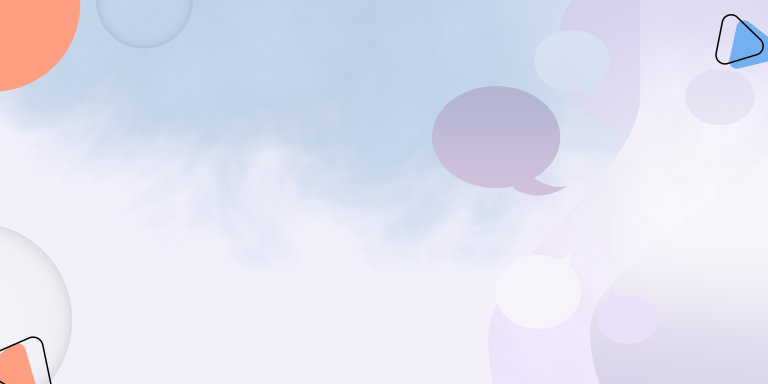
This background is drawn by a Shadertoy shader. Its source:

```glsl
// Pastel watercolour backdrop: a blue wash over pale lilac, flowing ribbons
// on the right, speech bubbles, soft discs and rounded triangles.
// Shapes are distance functions; the wash is sine-warped cellular noise.

// Lengths are in canvas heights, origin at the lower left.
const vec3 PAPER      = vec3(0.953, 0.941, 0.984);
const vec3 WASH_BLUE  = vec3(0.755, 0.825, 0.910);
const vec3 LAVENDER   = vec3(0.815, 0.795, 0.920);
const vec3 LILAC      = vec3(0.920, 0.880, 0.980);
const vec3 GREY_LILAC = vec3(0.845, 0.825, 0.910);
const vec3 GLOW       = vec3(0.965, 0.958, 0.980);
const vec3 MAUVE_TOP  = vec3(0.700, 0.710, 0.825);
const vec3 MAUVE_LOW  = vec3(0.815, 0.755, 0.865);
const vec3 PALE_BLUE  = vec3(0.835, 0.880, 0.940);
const vec3 CORAL      = vec3(1.000, 0.620, 0.505);
const vec3 SKY        = vec3(0.450, 0.690, 0.950);
const vec3 INK        = vec3(0.020);
const float LINE_HALF_WIDTH = 0.002;
const float WASH_ROUGHNESS  = 0.42;
const int   WASH_OCTAVES    = 5;

// Antialiased coverage of a signed distance
float fill(float d) { return clamp(0.5 - d * iResolution.y, 0.0, 1.0); }

vec2 hash2(vec2 p) {
    p = vec2(dot(p, vec2(127.1, 311.7)), dot(p, vec2(269.5, 183.3)));
    return fract(sin(p) * 43758.5);
}

// Distance to the nearest scattered point
float cellular(vec2 p) {
    vec2 cell = floor(p), f = fract(p);
    float nearest = 2.0;
    for (int j = -1; j <= 1; j++)
    for (int i = -1; i <= 1; i++) {
        vec2 g = vec2(i, j);
        vec2 r = g + hash2(cell + g) - f;
        nearest = min(nearest, dot(r, r));
    }
    return sqrt(nearest);
}

// Layered cells, bent by sines, centred near zero
float cloud(vec2 p) {
    float sum = 0.0, amp = 0.5;
    for (int i = 0; i < WASH_OCTAVES; i++) {
        p += 0.22 * sin(p.yx * 2.3 + vec2(1.7, 4.1) + float(i));
        sum += amp * (0.47 - cellular(p));
        p = mat2(1.6, 1.2, -1.2, 1.6) * p + 3.7;
        amp *= 0.55;
    }
    return sum;
}

float ellipse(vec2 p, vec2 r) {
    float k = length(p / r);
    return k * (k - 1.0) / max(length(p / (r * r)), 1e-4);
}

// Bent stroke tapering from base to tip
float tail(vec2 p, vec2 base, vec2 tip, float width, float bend) {
    vec2 axis = tip - base;
    float h = clamp(dot(p - base, axis) / dot(axis, axis), 0.0, 1.0);
    vec2 side = normalize(vec2(-axis.y, axis.x));
    return length(p - base - axis * h - side * bend * 4.0 * h * (1.0 - h)) - width * (1.0 - h);
}

float segment(vec2 p, vec2 a, vec2 b) {
    vec2 ab = b - a;
    return length(p - a - ab * clamp(dot(p - a, ab) / dot(ab, ab), 0.0, 1.0));
}

float cross2(vec2 a, vec2 b) { return a.x * b.y - a.y * b.x; }

// Rounded triangle, corners given clockwise
float triangle(vec2 p, vec2 a, vec2 b, vec2 c, float radius) {
    float d = min(segment(p, a, b), min(segment(p, b, c), segment(p, c, a)));
    float turn = max(cross2(b - a, p - a), max(cross2(c - b, p - b), cross2(a - c, p - c)));
    return (turn < 0.0 ? -d : d) - radius;
}

// Translucent disc with a shaded inner rim
vec3 softDisc(vec3 col, vec2 p, float r, vec3 body, float opacity, vec3 rim) {
    float d = length(p) - r;
    vec3 disc = mix(mix(col, body, opacity), rim, 0.75 * exp(12.0 * min(d, 0.0) / r));
    return mix(col, disc, fill(d));
}

void mainImage(out vec4 fragColor, in vec2 fragCoord) {
    vec2 p = fragCoord / iResolution.y;

    // Watercolour wash with a ragged, sagging lower edge
    float n = cloud(p * 3.2 + 1.3);
    float washEdge = 0.42 + 0.21 * (p.x - 1.1) * (p.x - 1.1);
    float wash = smoothstep(-0.13, 0.30, p.y - washEdge + WASH_ROUGHNESS * n);
    wash *= 1.0 - 0.45 * smoothstep(1.25, 1.6, p.x);
    vec3 col = mix(PAPER, WASH_BLUE, wash) + 0.05 * n * wash;

    // Ribbons: upper lobe, long curve, lower right lobe
    float glow = exp(-5.0 * dot(p - vec2(1.82, 0.48), p - vec2(1.82, 0.48)));
    float curveX = mix(1.271, 1.667, smoothstep(0.115, 0.753, p.y)) + pow(max(0.115 - p.y, 0.0), 2.0);
    float lobeX = mix(1.536, 2.057, smoothstep(0.141, 0.727, p.y)) + 1.3 * pow(max(0.141 - p.y, 0.0), 2.0);
    vec3 lobe = mix(LAVENDER, GLOW, 0.7 * glow);
    col = mix(col, lobe, 0.95 * fill(length(p - vec2(1.68, 0.875)) - 0.229));
    vec3 ribbon = mix(LILAC, mix(LAVENDER, LILAC, 0.35), smoothstep(0.45, 0.95, p.y));
    col = mix(col, mix(ribbon, GLOW, glow) + 0.05 * n, fill((curveX - p.x) * 0.8));
    vec3 corner = mix(GREY_LILAC, GLOW, smoothstep(0.0, 0.42, p.y + 0.12 * (p.x - 1.6)));
    col = mix(col, corner, 0.9 * fill((lobeX - p.x) * 0.8));

    // Speech bubbles
    float d = ellipse(p - vec2(1.875, 0.747), vec2(0.091, 0.073));
    col = mix(col, GREY_LILAC, 0.4 * fill(d));
    d = min(ellipse(p - vec2(1.490, 0.841), vec2(0.099, 0.081)), tail(p, vec2(1.523, 0.786), vec2(1.568, 0.750), 0.025, -0.010));
    col = mix(col, PALE_BLUE + 0.04 * n, 0.9 * fill(d));
    d = min(ellipse(p - vec2(1.292, 0.643), vec2(0.167, 0.133)), tail(p, vec2(1.360, 0.530), vec2(1.477, 0.515), 0.030, -0.016));
    col = mix(col, mix(MAUVE_LOW, MAUVE_TOP, smoothstep(0.50, 0.78, p.y)), fill(d));
    d = min(ellipse(p - vec2(1.401, 0.240), vec2(0.112, 0.096)), tail(p, vec2(1.445, 0.302), vec2(1.487, 0.344), 0.030, -0.008));
    col = mix(col, GLOW, fill(d));
    d = min(ellipse(p - vec2(1.635, 0.167), vec2(0.078, 0.063)), tail(p, vec2(1.607, 0.211), vec2(1.589, 0.250), 0.020, 0.004));
    col = mix(col, LILAC, fill(d));

    // Discs
    col = softDisc(col, p - vec2(0.376, 1.0), 0.126, WASH_BLUE, 0.4, vec3(0.66, 0.73, 0.82));
    col = softDisc(col, p - vec2(-0.065, 0.167), 0.253, vec3(0.95, 0.95, 0.965), 0.9, vec3(0.82, 0.82, 0.86));
    col = mix(col, CORAL, fill(length(p - vec2(-0.02, 0.99)) - 0.229));

    // Filled triangles with offset outlines
    col = mix(col, CORAL, fill(triangle(p, vec2(0.044, 0.083), vec2(0.080, -0.040), vec2(-0.060, 0.0), 0.0234)));
    col = mix(col, SKY, fill(triangle(p, vec2(1.938, 0.927), vec2(2.018, 0.865), vec2(1.919, 0.841), 0.020)));
    float outline = min(abs(triangle(p, vec2(0.086, 0.096), vec2(0.112, -0.029), vec2(-0.021, 0.049), 0.026)),
                        abs(triangle(p, vec2(1.904, 0.938), vec2(1.964, 0.880), vec2(1.888, 0.857), 0.0234)));
    col = mix(col, INK, fill(outline - LINE_HALF_WIDTH));

    fragColor = vec4(clamp(col, 0.0, 1.0), 1.0);
}
```
